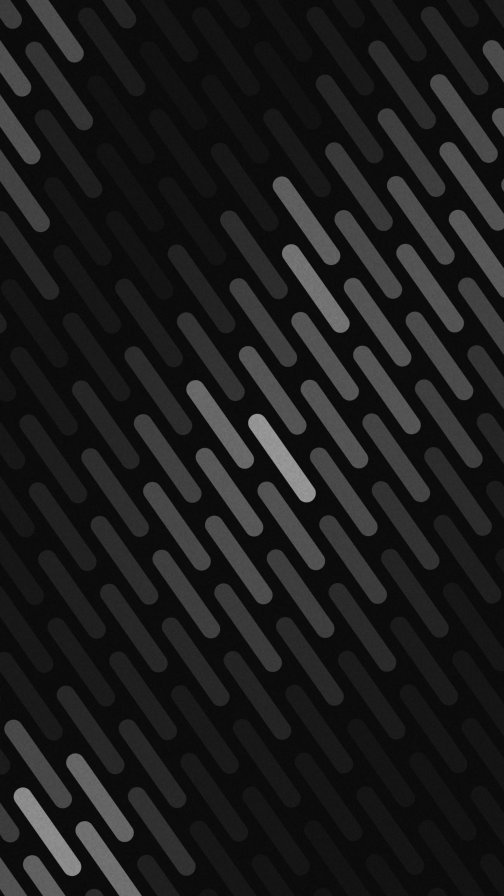
This pattern is drawn by a Shadertoy shader. Its source:

```glsl
// Slanted rows of rounded grey bars on black, lit by soft pools of light.

const vec3 BACKGROUND = vec3(0.045);
const float DIM_BAR = 0.075;

// Lattice, in canvas heights
const vec2 ANCHOR = vec2(0.3147, 0.4887);   // centre of one bar
const vec2 ALONG = vec2(0.5741, -0.8188);   // bar direction
const float LANE_STEP = 0.0349;             // spacing across lanes
const float LANE_SHIFT = 0.0704;            // slide from lane to lane
const float BAR_PERIOD = 0.1383;            // spacing along a lane
const float BAR_HALF = 0.0478;
const float BAR_RADIUS = 0.0103;

// Pools of light: segment ends, then (width, strength)
const int POOLS = 8;
const vec4 POOL_LINE[POOLS] = vec4[POOLS](
    vec4(0.280, 0.427, 0.521, 0.753),
    vec4(0.068, 0.060, 0.068, 0.060),
    vec4(0.026, 0.987, -0.026, 0.779),
    vec4(0.130, 0.805, 0.313, 0.870),
    vec4(0.570, 0.870, 0.570, 0.870),
    vec4(0.315, 0.488, 0.315, 0.488),
    vec4(0.246, 0.526, 0.246, 0.526),
    vec4(0.353, 0.678, 0.342, 0.755));
const vec2 POOL_LIGHT[POOLS] = vec2[POOLS](
    vec2(0.163, 0.26), vec2(0.091, 0.52), vec2(0.078, 0.25), vec2(0.078, -0.06),
    vec2(0.038, 0.28), vec2(0.039, 0.24), vec2(0.039, 0.15), vec2(0.039, 0.18));

float hash(vec2 p) {
    vec3 q = fract(vec3(p.xyx) * 0.1031);
    q += dot(q, q.yzx + 33.33);
    return fract((q.x + q.y) * q.z);
}

float segmentDistance(vec2 p, vec2 a, vec2 b) {
    vec2 ap = p - a, ab = b - a;
    float t = clamp(dot(ap, ab) / max(dot(ab, ab), 1e-6), 0.0, 1.0);
    return length(ap - ab * t);
}

// Brightness of a bar centred at c
float barBrightness(vec2 c, vec2 id) {
    float light = DIM_BAR;
    for (int i = 0; i < POOLS; i++) {
        vec4 line = POOL_LINE[i];
        float d = segmentDistance(c, line.xy, line.zw) / POOL_LIGHT[i].x;
        light += POOL_LIGHT[i].y * exp(-d * d);
    }
    return max(light, 0.07) * mix(0.94, 1.06, hash(id + 50.0));
}

void mainImage(out vec4 fragColor, in vec2 fragCoord) {
    vec2 p = fragCoord / iResolution.y;
    float pixel = 1.0 / iResolution.y;

    // Lane coordinates: x across the lanes, y along the bars
    vec2 across = vec2(-ALONG.y, ALONG.x);
    vec2 q = vec2(dot(p - ANCHOR, across), dot(p - ANCHOR, ALONG));
    float lane = round(q.x / LANE_STEP);
    float slot = round((q.y - lane * LANE_SHIFT) / BAR_PERIOD);
    vec2 centre = vec2(lane * LANE_STEP, lane * LANE_SHIFT + slot * BAR_PERIOD);

    // Rounded bar
    vec2 end = vec2(0.0, BAR_HALF);
    float d = segmentDistance(q - centre, -end, end) - BAR_RADIUS;
    float cover = smoothstep(0.75 * pixel, -0.75 * pixel, d);

    vec2 barPos = ANCHOR + across * centre.x + ALONG * centre.y;
    vec3 barColor = vec3(barBrightness(barPos, vec2(lane, slot)));
    vec3 color = mix(BACKGROUND, barColor, cover);

    // Fine grain
    float grain = hash(floor(p * 512.0)) - 0.5;
    color += grain * (0.008 + 0.05 * color);

    fragColor = vec4(color, 1.0);
}
```
